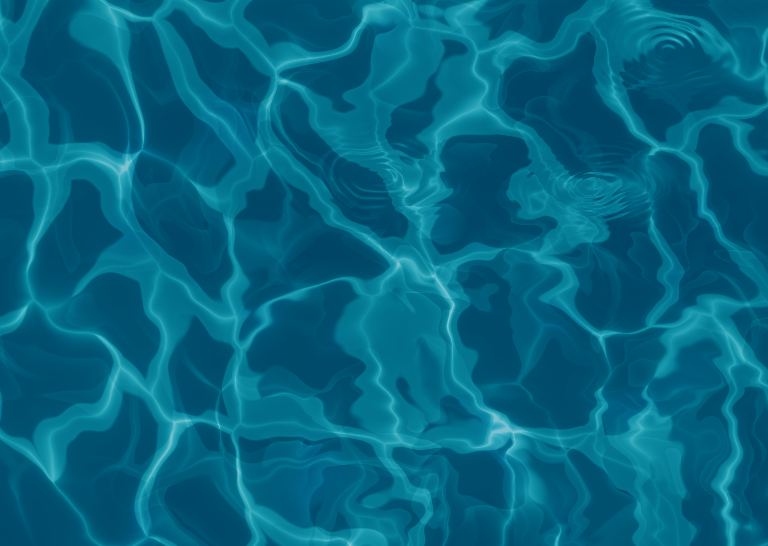
Reproduce this texture procedurally as a Shadertoy shader.

```glsl
// Sunlit pool water: bright caustic veins and folded veils over deep teal.
// Warped cell borders form the net, one-sided folds of gradient noise form
// the thin sheets, and a few elliptical ripple patches disturb the surface.

vec2 hash2(vec2 p) {
    vec3 a = fract(p.xyx * vec3(0.1031, 0.1030, 0.0973));
    a += dot(a, a.yzx + 33.33);
    return fract((a.xx + a.yz) * a.zy);
}

float corner(vec2 cell, vec2 offset) {
    float angle = 6.2832 * hash2(cell + 71.0).x;
    return dot(vec2(cos(angle), sin(angle)), offset);
}

// Gradient noise, about -0.7 to 0.7
float noise(vec2 p) {
    vec2 i = floor(p), f = p - i;
    vec2 u = f * f * f * (f * (f * 6.0 - 15.0) + 10.0);
    vec2 e = vec2(1, 0);
    return mix(mix(corner(i, f), corner(i + e, f - e), u.x),
               mix(corner(i + e.yx, f - e.yx), corner(i + 1.0, f - 1.0), u.x), u.y);
}

vec2 noise2(vec2 p) {
    return vec2(noise(p), noise(p + vec2(37.2, 11.7)));
}

// Approximate distance to the border between scattered cells
float cellBorder(vec2 p) {
    vec2 base = floor(p);
    float nearest = 9.0, second = 9.0;
    for (int y = -1; y <= 1; y++)
    for (int x = -1; x <= 1; x++) {
        vec2 cell = base + vec2(x, y);
        float d = length(cell + 0.1 + 0.8 * hash2(cell) - p);
        second = min(second, max(nearest, d));
        nearest = min(nearest, d);
    }
    return 0.5 * (second - nearest);
}

// Light fold: crisp on one side, fading away on the other
float fold(float f, float edge, float falloff) {
    return smoothstep(-edge, edge, f) * exp(-falloff * max(f, 0.0));
}

// One net of veins, each with a veil of uneven width around it
float causticNet(vec2 q, float veil, float vein) {
    float d = cellBorder(q);
    float width = 0.08 + 0.26 * noise(q * 0.9 + 5.3) + 0.06 * noise(q * 3.1);
    float strength = smoothstep(-0.45, 0.5, noise(q * 1.3 + 19.0));
    float light = veil * fold(width - d, 0.012, 4.0);
    light += vein * (0.25 + strength) * exp(-d / (0.012 + 0.025 * strength));
    return light + 0.55 * veil * exp(-d / 0.09);
}

void mainImage(out vec4 fragColor, in vec2 fragCoord) {
    vec2 p = fragCoord / iResolution.y;
    float choppy = smoothstep(0.2, 0.8, p.x + 0.3 * noise(p * 3.0));

    // Ripple patches bend the net and carry fine bright rings
    vec2 centers[3] = vec2[3](vec2(0.70, 0.67), vec2(1.09, 0.66), vec2(1.22, 0.91));
    float glints = 0.0, patches = 0.0;
    vec2 bend = vec2(0);
    for (int i = 0; i < 3; i++) {
        vec2 v = (p - centers[i]) * vec2(1.0, 1.8);
        v += 0.035 * noise2(p * 9.0 + float(i) * 7.0);
        float r = length(v);
        float amount = exp(-r * r * 75.0);
        float wave = sin(r * 260.0 + 5.0 * noise(p * 16.0));
        float broken = smoothstep(-0.1, 0.45, noise(p * vec2(14.0, 24.0) + float(i) * 3.0));
        bend += 0.10 * amount * wave * v / (r + 0.02);
        glints += amount * broken * pow(0.5 + 0.5 * wave, 3.0);
        patches += amount;
    }

    // Surface warp, finer and stronger where the water is choppy
    vec2 q = vec2(5.2 * p.x + 1.3 * p.y, 4.2 * p.y) + bend;
    q += 0.55 * noise2(p * 3.2 + 2.0) + 0.26 * noise2(p * 8.0);
    q += (0.04 + 0.12 * choppy) * noise2(p * vec2(13.0, 22.0) + 1.5 * noise2(p * 6.0));

    // Main net, then a weaker one seen through it
    float light = 0.03 + 0.16 * noise(p * 2.3 + 8.0);
    light += causticNet(q, 0.40, 0.50);
    vec2 q2 = q * 1.45 + 0.5 * noise2(q * 1.2 + 4.0) + 23.0;
    float mask = smoothstep(-0.3, 0.4, noise(p * 3.5 + 31.0));
    light += mask * causticNet(q2, 0.20, 0.26);

    // Thin overlapping sheets and filaments
    for (int i = 0; i < 3; i++) {
        vec2 s = q * vec2(0.9, 1.3) * (1.0 + 0.6 * float(i)) + 13.0 * float(i);
        float f = noise(s + 0.8 * noise2(s * 0.7)) - 0.08;
        float shown = smoothstep(-0.05, 0.4, noise(p * 4.5 + 9.0 * float(i)));
        light += (0.12 + 0.14 * choppy) * shown * fold(f, 0.012, 9.0);
    }
    light += 0.55 * glints + 0.07 * patches;
    light *= 0.95 - 0.12 * smoothstep(0.9, 1.4, p.x);
    light = clamp(light, 0.0, 1.25);

    // Deep teal to pale aqua, with patches of bluer water
    vec3 water = vec3(0.2 * pow(light, 4.0), 0.27 + 0.39 * light, 0.40 + 0.33 * light);
    float blue = smoothstep(0.1, 0.5, noise(p * 6.0 + 50.0)) * smoothstep(0.1, 0.3, light);
    water += blue * vec3(0.0, -0.015, 0.03) * (1.0 - 0.7 * light);
    fragColor = vec4(water, 1.0);
}
```
